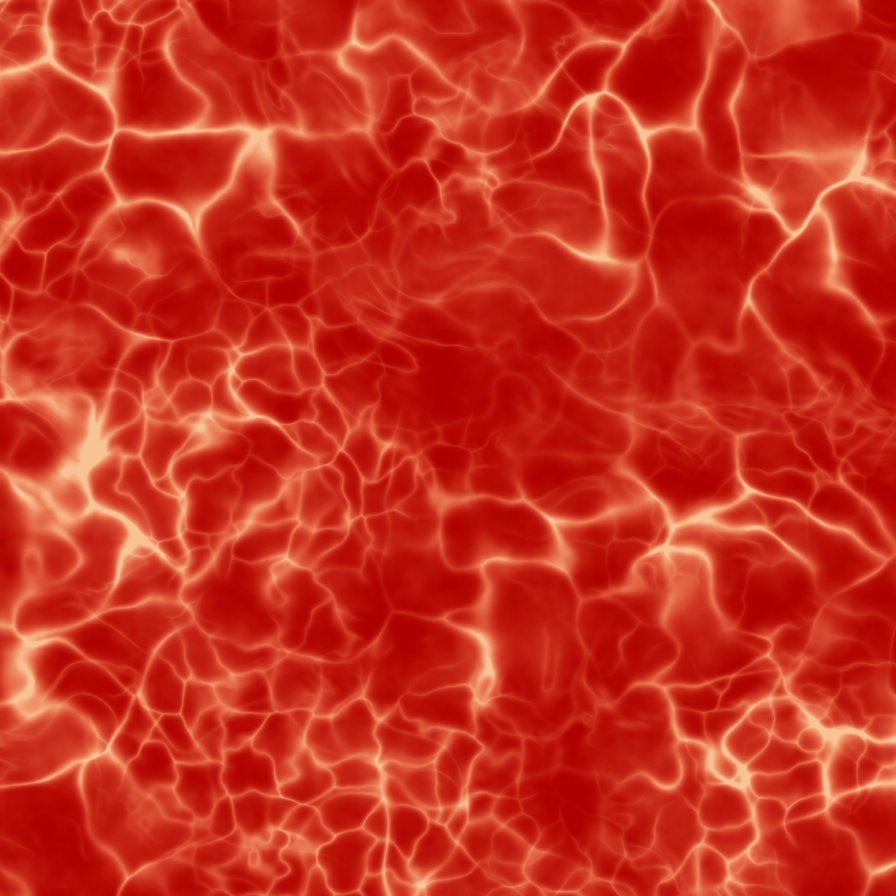
Reproduce this texture procedurally as a WebGL 1 fragment shader.

```glsl
precision highp float;
uniform vec2 u_resolution;

#define WEB_SCALE 9.5
#define FINE_SCALE 19.0
#define WEB_WIDTH 0.085
#define WARP 0.42
#define FINE_GAIN 0.55
#define WISP_GAIN 0.34
#define HAZE_GAIN 0.20
#define GRAIN_GAIN 0.07
#define BASE_LEVEL -0.09

vec2 hash2(vec2 p) {
    vec3 q = fract(p.xyx * vec3(0.1031, 0.1030, 0.0973));
    q += dot(q, q.yzx + 33.33);
    return fract((q.xx + q.yz) * q.zy);
}

float noise(vec2 p) {
    vec2 cell = floor(p), f = fract(p);
    f = f * f * (3.0 - 2.0 * f);
    float low = mix(hash2(cell).x, hash2(cell + vec2(1.0, 0.0)).x, f.x);
    float high = mix(hash2(cell + vec2(0.0, 1.0)).x, hash2(cell + 1.0).x, f.x);
    return mix(low, high, f.y);
}

float fbm(vec2 p) {
    float sum = 0.0, gain = 0.53;
    for (int i = 0; i < 4; i++) {
        sum += gain * noise(p);
        p = mat2(1.6, 1.2, -1.2, 1.6) * p + 17.3;
        gain *= 0.5;
    }
    return sum;
}

// Bends straight cell walls into curved filaments
vec2 warp(vec2 p) {
    vec2 broad = vec2(noise(p * 1.1 + 31.0), noise(p * 1.1 + 67.0)) - 0.5;
    vec2 small = vec2(noise(p * 3.1 + 11.0), noise(p * 3.1 + 83.0)) - 0.5;
    return p + WARP * (2.0 * broad + 0.6 * small);
}

// Distances to the three nearest cell centres, in rising order
vec3 nearestThree(vec2 p) {
    vec2 cell = floor(p), f = fract(p);
    vec3 near = vec3(8.0);
    for (int y = -1; y <= 1; y++) {
        for (int x = -1; x <= 1; x++) {
            vec2 offset = vec2(float(x), float(y));
            vec2 centre = offset + 0.06 + 0.88 * hash2(cell + offset + 50.0);
            float d = length(centre - f);
            if (d < near.x) near = vec3(d, near.xy);
            else if (d < near.y) near = vec3(near.x, d, near.y);
            else near.z = min(near.z, d);
        }
    }
    return near;
}

// Glowing cell walls that flare and brighten where they meet
float filaments(vec2 p, float strength, float width) {
    vec3 near = nearestThree(warp(p));
    float wall = near.y - near.x;
    float node = exp(-(near.z - near.x) / 0.16);
    wall = sqrt(wall * wall + 0.0012) - 0.035;
    float spread = width * (0.75 + 0.6 * strength + 0.7 * node);
    return strength * (0.9 + 0.6 * node) * exp(-wall / spread);
}

// Thin feathered streaks along the crest of a stretched noise
float wisps(vec2 uv) {
    vec2 q = mat2(0.87, 0.5, -0.5, 0.87) * warp(uv * 8.0);
    float crest = 1.0 - abs(2.0 * fbm(q * vec2(0.9, 1.7)) - 1.0);
    return pow(crest, 9.0) * smoothstep(0.3, 0.7, fbm(uv * 9.0 + 5.0));
}

// Deep red through coral to pale peach
vec3 heatColor(float t) {
    vec3 deepRed = vec3(0.71, 0.05, 0.02);
    vec3 rise = vec3(0.375, 0.58, 0.40) * t;
    vec3 bend = vec3(-0.125 * t * t, 0.07 * t * t * t, 0.10 * t * t * t);
    return clamp(deepRed + rise + bend, 0.0, 1.0);
}

void main() {
    vec2 uv = gl_FragCoord.xy / u_resolution.y;

    // Main web, fading in and out along its length
    float strength = 0.12 + 0.86 * smoothstep(0.24, 0.76, fbm(uv * 8.0 + 3.7));
    float heat = filaments(uv * WEB_SCALE, strength, WEB_WIDTH);

    // Fine web in scattered patches
    float patches = smoothstep(0.42, 0.72, fbm(uv * 6.0 + 41.0));
    float fine = FINE_GAIN * filaments(uv * FINE_SCALE + 23.0, patches, 0.11);
    heat += fine * (1.0 - 0.6 * min(heat, 1.0));

    // Soft veil, feathering and mottled grain
    heat += WISP_GAIN * wisps(uv) * (1.0 - 0.5 * min(heat, 1.0));
    heat += HAZE_GAIN * smoothstep(0.3, 0.8, fbm(uv * 13.0 + 71.0));
    heat *= 0.82 + 0.36 * fbm(uv * 38.0);
    heat += GRAIN_GAIN * (fbm(uv * 75.0 + 9.0) - 0.5);

    gl_FragColor = vec4(heatColor(clamp(heat + BASE_LEVEL, -0.09, 1.08)), 1.0);
}
```
